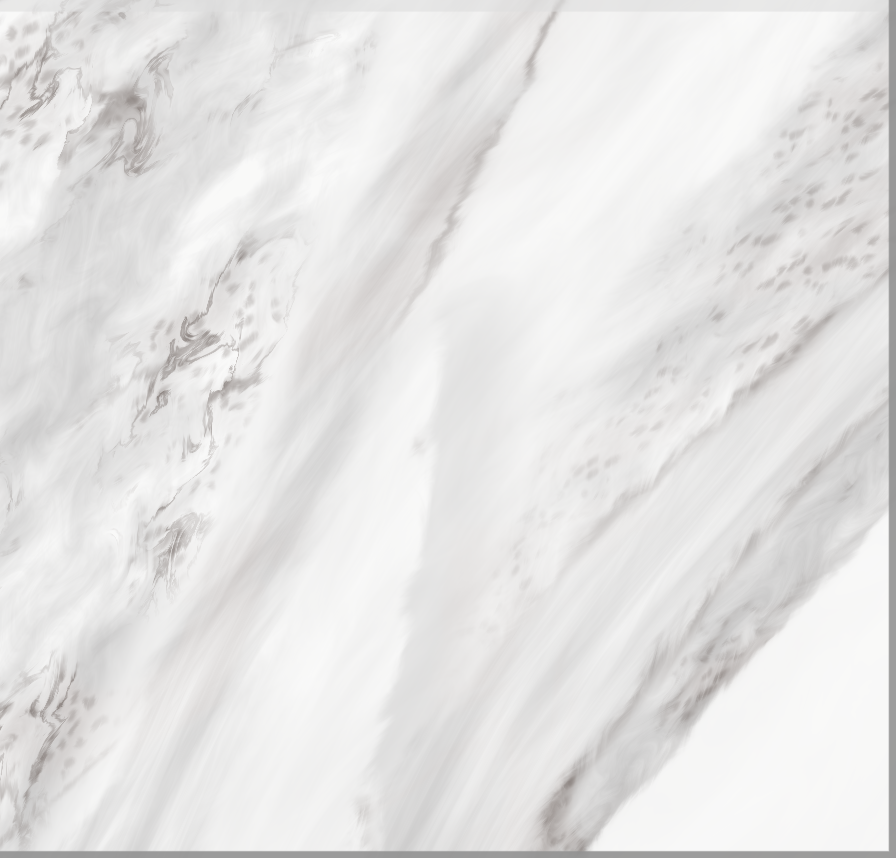
A Shadertoy shader for this texture:

```glsl
// Polished white marble tile with diagonal grey bands, brown veins and a bevelled rim.

#define WHITE vec3(0.975, 0.975, 0.973)
#define GREY vec3(0.835, 0.833, 0.832)
#define VEIN vec3(0.50, 0.465, 0.45)
#define BLUSH vec3(0.0, 0.012, 0.016)
#define RIM_SHADE vec3(0.57)
#define RIM_LIGHT vec3(0.87)
#define RIM_WIDTH 0.008
#define VEIN_STRENGTH 0.72
#define FLECK_STRENGTH 0.30
#define WOBBLE 0.014

vec2 hash2(vec2 p) {
    return fract(sin(vec2(dot(p, vec2(127.1, 311.7)), dot(p, vec2(269.5, 183.3)))) * 43758.5);
}

// Layered sines, each octave turned and bent by the one before; about -1 to 1.
float layeredSines(vec2 p) {
    float sum = 0.0, amp = 0.55;
    for (int i = 0; i < 6; i++) {
        p += 0.6 * sin(p.yx * 1.3 + float(i) * 1.7);
        sum += amp * sin(p.x + sin(p.y));
        p = mat2(0.8, 0.6, -0.6, 0.8) * p * 1.9 + 2.3;
        amp *= 0.56;
    }
    return sum;
}

// Cellular noise: distances to the nearest and second nearest seed.
vec2 cellular(vec2 p) {
    vec2 cell = floor(p), f = fract(p), nearest = vec2(8.0);
    for (int j = -1; j <= 1; j++)
    for (int i = -1; i <= 1; i++) {
        vec2 o = vec2(i, j);
        float d = length(o + hash2(cell + o) - f);
        nearest = d < nearest.x ? vec2(d, nearest.x) : vec2(nearest.x, min(nearest.y, d));
    }
    return nearest;
}

float ridge(float d, float width) {
    return exp(-d * d / (width * width));
}

// Horizontal offset from the curve x = c.x + c.y * y + c.z * y * y.
float across(vec2 p, vec3 c) {
    return p.x - c.x - p.y * (c.y + c.z * p.y);
}

vec3 marble(vec2 p) {
    // Coordinates across and along the sweep of the stone
    vec2 flow = vec2(p.x * (1.0 - 0.3 * p.y) - 0.42 * p.y, p.y + 0.5 * p.x);
    float cloud = layeredSines(flow * vec2(22.0, 7.0));
    float fine = layeredSines(flow * vec2(70.0, 28.0) + 7.0);
    float streak = layeredSines(flow * vec2(85.0, 6.0) + 3.0);
    float patches = layeredSines(flow * vec2(16.0, 9.0) + 20.0);
    float broken = smoothstep(-0.35, 0.6, patches);

    // Boundaries between the layers, from left to right
    vec2 q = p + vec2(WOBBLE * (cloud + 0.5 * fine), 0.0);
    float dLeft = across(q, vec3(0.05, 0.48, -0.09));
    float dBand = across(q, vec3(0.22, 0.33, 0.09));
    float dPlume = across(q, vec3(0.40, 0.13, 0.0));
    float dCloudy = across(q, vec3(0.44, 0.37, 0.0));
    float dUpper = across(q, vec3(0.38, 0.60, 0.42));
    float dLower = across(q, vec3(0.60, 0.40, 0.60));
    float dWhite = across(q, vec3(0.66, 0.80, 0.0));

    // Layer masks
    float left = 1.0 - smoothstep(-0.03, 0.02, dLeft);
    float band = smoothstep(0.01, 0.03 + 0.10 * p.y, dLeft) * (1.0 - smoothstep(-0.03, 0.02, dBand));
    float plume = smoothstep(0.0, 0.02, dPlume) * (1.0 - smoothstep(0.05, 0.14, dPlume))
                * (1.0 - smoothstep(0.58, 0.70, q.y + 0.4 * (0.53 - q.x)));
    float beforeUpper = 1.0 - smoothstep(-0.01, 0.015, dUpper);
    float cloudy = smoothstep(0.0, 0.22, dCloudy + 0.08 * cloud) * beforeUpper;
    float beforeLower = 1.0 - smoothstep(-0.006, 0.006, dLower);
    float middle = (1.0 - beforeUpper) * beforeLower;
    float clean = smoothstep(-0.006, 0.008, dWhite);
    float wedge = (1.0 - beforeLower) * (1.0 - clean);

    // Soft grey tone
    float shade = 0.16 + 0.14 * cloud + 0.06 * streak;
    shade += left * (0.38 + 0.36 * cloud + 0.28 * fine);
    shade += band * (0.52 + 0.24 * streak + 0.18 * cloud);
    shade += plume * 0.45;
    shade += cloudy * (0.56 + 0.20 * fine + 0.16 * streak);
    shade += middle * (0.36 + 0.20 * streak);
    shade += wedge * (0.72 + 0.36 * fine);
    shade = mix(shade, 0.04 + 0.05 * cloud, clean);

    // Flaky cracks on the left, small flecks in the cloudy parts
    vec2 cells = cellular(flow * vec2(14.0, 4.5) + vec2(0.30, 0.22) * fine + 0.25 * cloud);
    float cracks = (1.0 - smoothstep(0.0, 0.13, cells.y - cells.x)) * left * broken;
    float seeds = cellular(flow * vec2(62.0, 30.0) + 0.35 * fine).x;
    float flecks = (1.0 - smoothstep(0.08, 0.42, seeds)) * smoothstep(-0.1, 0.7, patches + 0.5 * fine);
    flecks *= max(max(left, cloudy), wedge);

    // Veins along the layer boundaries
    float vein = 0.75 * cracks;
    vein += 0.60 * ridge(dBand + 0.008, 0.006) * broken * smoothstep(0.5, 0.85, p.y);
    vein += 0.45 * ridge(dPlume, 0.006) * broken * (1.0 - smoothstep(0.5, 0.64, p.y));
    vein += 0.50 * ridge(dUpper, 0.012) * smoothstep(0.2, 0.55, p.y) * (0.5 + 0.5 * broken);
    vein += 0.75 * ridge(dLower - 0.008, 0.012) * (0.65 + 0.35 * broken);
    vein += 0.55 * ridge(dWhite + 0.012, 0.013) * (0.3 + 0.7 * broken);
    vein += 0.50 * ridge(dLower + dWhite, 0.022) * wedge * broken;
    vein *= 0.85 + 0.35 * fine;

    vec3 color = mix(WHITE, GREY, clamp(shade, 0.0, 1.25));
    color -= BLUSH * smoothstep(0.0, 0.8, patches) * shade;
    float stain = VEIN_STRENGTH * vein + FLECK_STRENGTH * flecks;
    return mix(color, VEIN, clamp(stain, 0.0, 0.9));
}

void mainImage(out vec4 fragColor, in vec2 fragCoord) {
    vec2 p = fragCoord / iResolution.xy;
    float pixel = 1.0 / iResolution.y;
    vec3 color = marble(p);

    // Bevel: pale at the top, shaded at the right and bottom
    float top = 1.0 - smoothstep(-pixel, pixel, 1.0 - p.y - 1.7 * RIM_WIDTH);
    float shadow = 1.0 - smoothstep(-pixel, pixel, min(1.0 - p.x, p.y) - RIM_WIDTH);
    color = mix(color, RIM_LIGHT, 0.6 * top);
    color = mix(color, RIM_SHADE, 0.9 * shadow);
    fragColor = vec4(color, 1.0);
}
```
